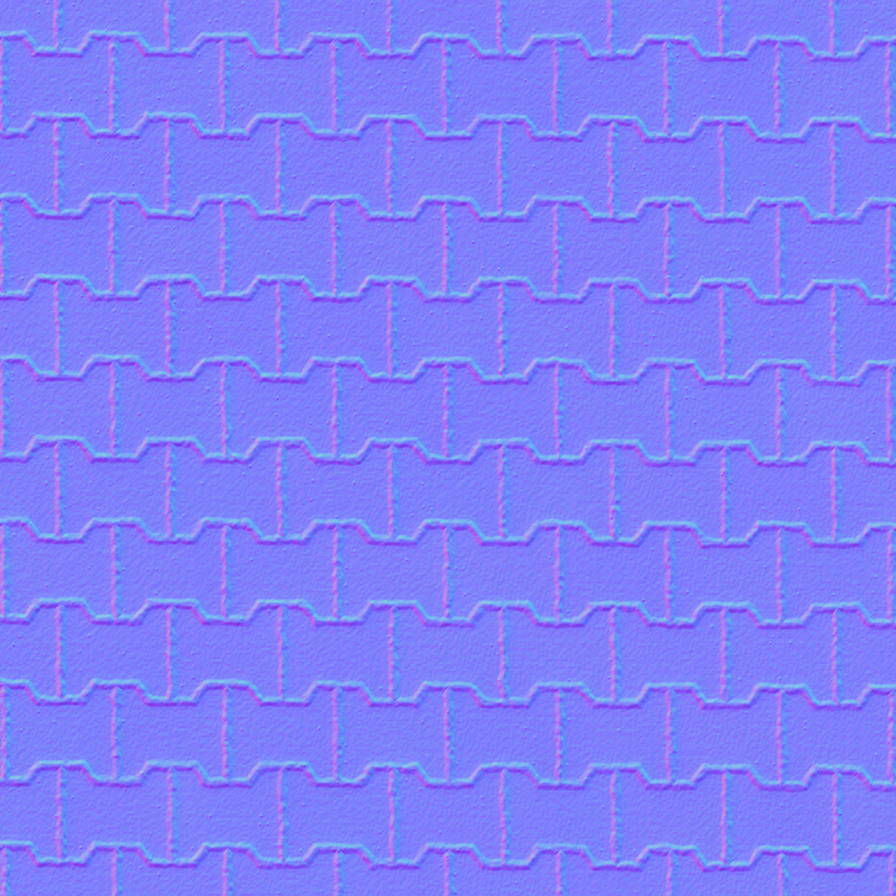
Reproduce this texture map procedurally as a three.js fragment shader.

```glsl
// Normal map of interlocking bone-shaped paving blocks with worn, grainy joints
#define COL 0.1238        // block length
#define ROW 0.0904        // course height
#define ORIGIN vec2(0.003, 0.052)
#define SKEW vec2(0.004, 0.006)
#define WAVE 0.0090       // half height of the zigzag joint
#define RAMP 0.055        // half length of a zigzag ramp, in blocks
#define JOINT 0.0068      // half width of a joint
#define DEPTH 0.0019      // joint depth
#define GRAIN 0.00034     // surface roughness
#define CRUMBS 0.0013     // roughness inside the joints
#define BLOCK_TILT 0.018  // slope variation between blocks
#define STEP 0.0009       // sampling distance for slopes

varying vec2 vUv;

float hash(vec2 p) {
  return fract(sin(dot(p, vec2(127.1, 311.7))) * 43758.5453);
}

float noise(vec2 p) {
  vec2 i = floor(p), f = fract(p);
  f = f * f * (3.0 - 2.0 * f);
  return mix(mix(hash(i), hash(i + vec2(1.0, 0.0)), f.x),
             mix(hash(i + vec2(0.0, 1.0)), hash(i + 1.0), f.x), f.y);
}

float segment(vec2 p, vec2 a, vec2 b) {
  vec2 d = b - a;
  return length(p - a - d * clamp(dot(p - a, d) / dot(d, d), 0.0, 1.0));
}

// Distance from the nearest integer, 0 to 0.5
float fold(float u) {
  return abs(fract(u + 0.5) - 0.5);
}

// Small round pits in a few cells of a grid
float pits(vec2 p) {
  vec2 cell = floor(p);
  vec2 center = 0.3 + 0.4 * vec2(hash(cell + 3.0), hash(cell + 41.0));
  float present = step(0.94, hash(cell + 71.0));
  return present * (1.0 - smoothstep(0.02, 0.26, length(fract(p) - center)));
}

// x: distance to the nearest joint, yz: block index; p.y runs downward
vec3 paving(vec2 p) {
  vec2 q = p - ORIGIN - SKEW * (p.yx - vec2(0.0, 0.5));
  q += 0.0018 * (vec2(noise(p * 50.0), noise(p * 50.0 + 31.0)) - 0.5);

  // Zigzag joint: crest, ramp and trough, mirrored about the crest
  float line = floor(q.y / ROW + 0.5);
  float s = fold(q.x / COL + 0.5 * line);
  vec2 local = vec2(s * COL, q.y - line * ROW);
  vec2 crest = vec2((0.25 - RAMP) * COL, -WAVE);
  vec2 trough = vec2((0.25 + RAMP) * COL, WAVE);
  float d = segment(local, vec2(0.0, -WAVE), crest);
  d = min(d, segment(local, crest, trough));
  d = min(d, segment(local, trough, vec2(0.5 * COL, WAVE)));

  // Upright joint of the course the point lies in
  float bend = WAVE * clamp((s - 0.25) / RAMP, -1.0, 1.0);
  float course = local.y > bend ? line : line - 1.0;
  float u = q.x / COL + 0.5 * course;
  float upright = fold(u) * COL + 0.0022 * (noise(p * 140.0) - 0.4);
  return vec3(min(d, max(upright, 0.0)), floor(u), course);
}

float height(vec2 p) {
  float d = paving(p).x + 0.0018 * (noise(p * 110.0 + 7.0) - 0.5);
  float inside = 1.0 - smoothstep(0.3 * JOINT, 1.1 * JOINT, d);
  float h = DEPTH * smoothstep(0.08 * JOINT, JOINT, d);
  h += 0.0004 * smoothstep(0.0, 2.2 * JOINT, d);

  // Crumbs in the joints, fine grain and sparse pits on the faces
  h += CRUMBS * inside * (noise(p * 190.0 + 3.0) - 0.5);
  h += GRAIN * (0.8 * noise(p * 230.0) + noise(p.yx * 390.0 + 11.0));
  return h - 0.0006 * pits(p * 105.0);
}

void main() {
  vec2 p = vec2(vUv.x, 1.0 - vUv.y);
  vec2 e = vec2(STEP, 0.0);
  vec2 slope = vec2(height(p - e.xy) - height(p + e.xy),
                    height(p - e.yx) - height(p + e.yx)) / (2.0 * STEP);

  // Each block leans a little, with slow undulation across its face
  vec2 block = paving(p).yz;
  slope += BLOCK_TILT * (vec2(hash(block), hash(block + 19.0)) - 0.5);
  slope += 0.035 * (vec2(noise(p * 16.0 + 5.0), noise(p * 16.0 + 83.0)) - 0.5);

  // Walls facing left are softer and turn upward
  float leftward = max(-slope.x - 0.08, 0.0);
  slope += leftward * vec2(0.55, 0.3);

  vec3 normal = normalize(vec3(slope, 1.0));
  vec3 color = normal * 0.5 + 0.5;
  gl_FragColor = vec4(color * vec3(0.995, 1.0, 0.985), 1.0);
}
```
